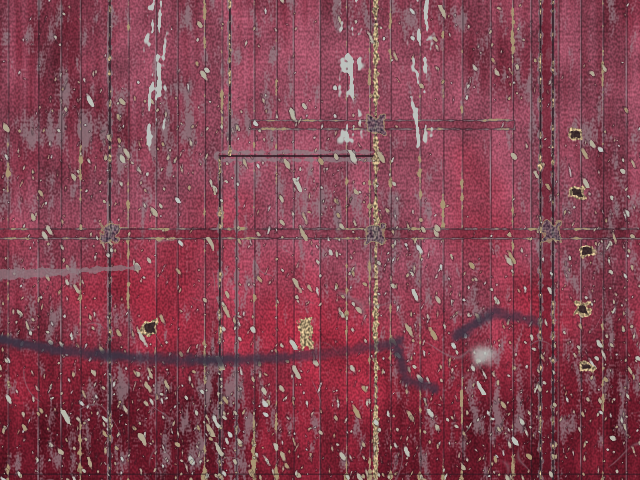
Write a WebGL 1 fragment shader that draws this texture.

```glsl
precision highp float;
uniform vec2 u_resolution;

const vec3 FADED = vec3(0.58, 0.30, 0.37);
const vec3 RED = vec3(0.61, 0.18, 0.25);
const vec3 DEEP_RED = vec3(0.36, 0.09, 0.14);
const vec3 PALE = vec3(0.56, 0.49, 0.51);
const vec3 WHITE = vec3(0.75, 0.78, 0.76);
const vec3 WOOD = vec3(0.66, 0.58, 0.45);
const vec3 SHADOW = vec3(0.15, 0.09, 0.12);
const vec3 SMEAR = vec3(0.23, 0.20, 0.26);
const float BOARD = 0.0495;
const float LEFT_SEAM = 0.229;
const float MID_SEAM = 0.783;
const float RIGHT_POST = 1.139;
const float HATCH_TOP = 0.675;
const float CHIP_CELL = 0.03;
const vec4 HINGE_X = vec4(0.229, 0.783, 1.148, 0.783);
const vec4 HINGE_Y = vec4(0.513, 0.513, 0.517, 0.740);
const vec3 DRIP_X = vec3(0.325, 0.730, 0.880);

vec3 color;

void lay(vec3 tint, float amount) { color = mix(color, tint, clamp(amount, 0.0, 1.0)); }

float hash(vec2 c) { return fract(sin(dot(c, vec2(127.1, 311.7))) * 43758.5); }

float slope(vec2 cell, vec2 f) {
  float a = 6.2832 * hash(cell);
  return dot(vec2(cos(a), sin(a)), f);
}

float noise(vec2 p) {
  vec2 i = floor(p), f = p - i, u = f * f * (3.0 - 2.0 * f), e = vec2(1.0, 0.0);
  return mix(mix(slope(i, f), slope(i + e, f - e), u.x),
             mix(slope(i + e.yx, f - e.yx), slope(i + 1.0, f - 1.0), u.x), u.y);
}

float fbm(vec2 p) {
  return 0.6 * noise(p) + 0.3 * noise(p * 2.1 + 7.3) + 0.15 * noise(p * 4.4 + 2.6);
}

// Smooth coverage of a distance field
float cover(float d) { return 1.0 - smoothstep(-0.8, 0.8, d * u_resolution.y); }

float box(vec2 p, vec2 size) {
  vec2 q = abs(p) - size;
  return length(max(q, 0.0)) + min(max(q.x, q.y), 0.0);
}

float segment(vec2 p, vec2 a, vec2 b) {
  vec2 d = b - a;
  return length(p - a - d * clamp(dot(p - a, d) / dot(d, d), 0.0, 1.0));
}

float least(vec4 v) { return min(min(v.x, v.y), min(v.z, v.w)); }

void main() {
  vec2 p = gl_FragCoord.xy / u_resolution.y;
  float fine = noise(p * vec2(240.0, 190.0));
  float blotch = fbm(p * 3.5);
  float ragged = 0.011 * fbm(p * 62.0);

  // Paint, darker near the foot and corners
  float cell = floor(p.x / BOARD);
  float across = (fract(p.x / BOARD) - 0.3 - 0.4 * hash(vec2(cell, 3.0))) * BOARD;
  float tone = hash(vec2(cell + step(0.0, across), 9.0)) - 0.5;
  vec2 edge = p * vec2(1.5, 2.0) - 1.0;
  float dark = 0.6 * smoothstep(0.45, 0.0, p.y) + 0.4 * dot(edge, edge) - 0.28;
  color = mix(RED, FADED, smoothstep(0.15, 0.6, p.y + 0.6 * blotch));
  lay(DEEP_RED, min(0.92, dark + 1.3 * blotch + 0.4 * noise(p * vec2(70.0, 5.0))));
  color *= 1.0 + 0.22 * tone + 0.4 * fine + 0.3 * fbm(p * 14.0);
  lay(PALE, 0.75 * smoothstep(0.08, 0.42, fbm(p * vec2(42.0, 13.0)) + 0.5 * blotch + 0.25 * fine));

  // Board grooves
  float rail = min(box(p - vec2(0.667, 0.513), vec2(0.7, 0.010)),
                   box(p - vec2(0.797, 0.740), vec2(0.275, 0.009)));
  float open = 1.0 - cover(rail);
  float worn = noise(vec2(cell * 3.7, p.y * 7.0)) + 0.5 * noise(vec2(cell * 1.3, p.y * 38.0));
  float bare = 0.009 * (worn - 0.2) + 0.006 * exp(-22.0 * p.y);
  lay(SHADOW, 0.6 * open * cover(abs(across - 0.0018) - 0.0012));
  lay(PALE * 1.1, open * cover(abs(across) - 0.0011) * (0.5 + 1.3 * worn));
  lay(WOOD, open * cover(abs(across) - bare + ragged) * step(0.4, hash(vec2(cell, 5.0))));

  // Rails with chipped edges
  float railWear = noise(vec2(p.x * 13.0, floor(p.y * 40.0)));
  lay(DEEP_RED, 0.25 * cover(rail));
  lay(SHADOW, 0.6 * cover(abs(rail) - 0.0022 + 0.4 * ragged));
  lay(PALE, 0.8 * cover(abs(rail) - 0.001 - 0.004 * railWear + 0.5 * ragged));
  lay(WOOD, cover(abs(rail) - 0.012 * (railWear - 0.18) + ragged));

  // Door seams and hatch
  float hatchX = p.y > HATCH_TOP ? 0.479 : 0.458;
  float post = abs(p.x - RIGHT_POST) - 0.013;
  float lintel = box(p - vec2(0.621, HATCH_TOP), vec2(0.163, 0.0));
  float jamb = max(abs(p.x - 0.493), p.y - HATCH_TOP);
  float seams = least(vec4(abs(p.x - vec3(LEFT_SEAM, hatchX, MID_SEAM)), abs(post)));
  float seamWear = 0.004 + 0.008 * fbm(vec2(3.0, p.y * 14.0));
  lay(DEEP_RED * 1.2, 0.5 * cover(post));
  lay(PALE, 0.75 * cover(min(seams, min(jamb, abs(lintel - 0.008))) - 0.004 + ragged));
  lay(SHADOW, 0.9 * cover(min(seams, lintel) - 0.0019));
  lay(SHADOW, 0.6 * cover(min(jamb, abs(p.y - 0.012)) - 0.0014));
  lay(WOOD * (1.0 + fine), cover(min(abs(p.x - MID_SEAM), seams + 0.005) - seamWear + ragged));

  // Chips, denser toward the foot
  for (int i = 0; i < 4; i++) {
    vec2 q = p / CHIP_CELL + float(i) * 5.37;
    vec2 id = floor(q);
    float size = hash(id + 17.0);
    vec2 d = (q - id - 0.3 - 0.4 * vec2(hash(id), hash(id + 41.0))) * CHIP_CELL;
    d.x += d.y * (size - 0.5);
    float chip = length(d * vec2(1.0, 0.25 + 0.8 * hash(id + 57.0))) - 0.0008 - 0.0045 * pow(size, 5.0);
    float present = step(hash(id + 73.0), 0.55 - 0.5 * p.y + 0.7 * blotch);
    lay(mix(WOOD, WHITE, hash(id + 29.0)), present * cover(chip + 0.6 * ragged));
    lay(SHADOW, 0.5 * present * cover(abs(chip + 0.6 * ragged - 0.0014) - 0.0005));
  }

  // White drips, scratches and scrape
  vec3 reach = exp(-pow(abs(p.x - DRIP_X) / 0.026, vec3(2.0)));
  float drip = noise(p * vec2(95.0, 19.0)) + 0.4 * noise(p * 90.0);
  drip *= max(reach.x, max(reach.y, reach.z)) * smoothstep(0.64, 0.74, p.y);
  lay(WHITE, 0.95 * smoothstep(0.1, 0.22, drip));
  lay(WHITE, 0.8 * smoothstep(0.035, 0.005, length(p - vec2(1.005, 0.26)) + ragged));
  float scratch = cover(abs(noise(p * vec2(9.0, 7.0))) * 0.12 - 0.0008);
  lay(PALE, 0.6 * scratch * smoothstep(0.05, 0.25, noise(p * 13.0)) * step(p.y, 0.5));
  float scrape = segment(p, vec2(0.0, 0.427), vec2(0.29, 0.443));
  lay(PALE, 0.7 * cover(scrape - 0.011 + 0.03 * p.x + ragged));

  // Dark spray line
  float sag = (p.x - 0.43) / 0.41;
  float spray = max(abs(p.y - 0.25 - 0.038 * sag * sag), p.x - 0.83);
  spray = min(spray, least(vec4(
    segment(p, vec2(0.825, 0.284), vec2(0.845, 0.21)),
    segment(p, vec2(0.845, 0.21), vec2(0.905, 0.19)),
    segment(p, vec2(0.95, 0.30), vec2(1.03, 0.35)),
    segment(p, vec2(1.03, 0.35), vec2(1.12, 0.33)))));
  lay(SMEAR, (0.7 + blotch) * smoothstep(0.018, 0.002, spray + ragged));

  // Cut holes and bare patch
  float hole = box(p - vec2(0.312, 0.318), vec2(0.013));
  for (int i = 0; i < 5; i++) {
    vec2 at = vec2(1.195 + 0.03 * hash(vec2(i, 2)), 0.72 - 0.121 * float(i));
    hole = min(hole, box(p - at, vec2(0.012, 0.006 + 0.006 * hash(vec2(i, 8)))));
  }
  float bald = box(p - vec2(0.636, 0.306), vec2(0.013, 0.032));
  lay(WOOD * (1.0 + fine), cover(min(hole - 0.003, bald) + 1.5 * ragged));
  lay(SHADOW, 0.85 * cover(hole + 0.003 + ragged));

  // Hinges
  float plate = least(max(abs(p.x - HINGE_X), abs(p.y - HINGE_Y))) - 0.018 + 1.5 * ragged;
  lay(mix(SMEAR, PALE, 0.5 + 1.5 * fine), 0.75 * cover(plate));
  lay(WOOD, 0.75 * cover(abs(plate) - 0.0016));
  gl_FragColor = vec4(color, 1.0);
}
```
